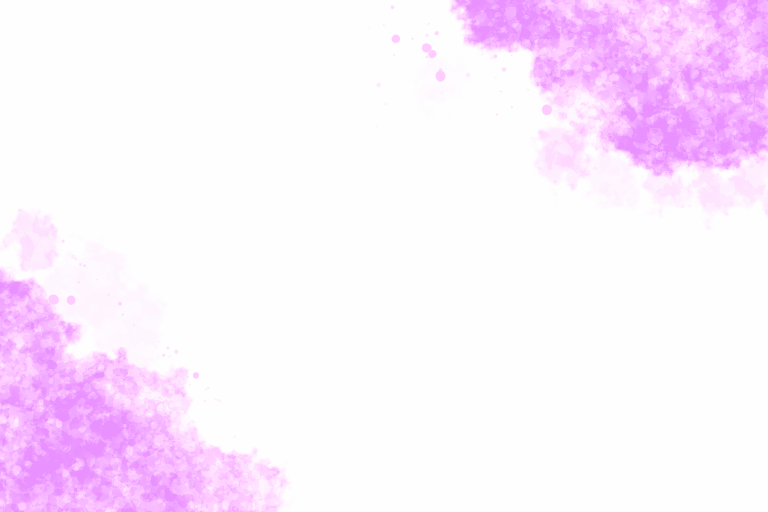
This background is drawn by a Shadertoy shader. Its source:

```glsl
// Violet watercolour washes blooming from two opposite corners of white paper.
const vec3 PAPER  = vec3(0.996);
const vec3 BLUSH  = vec3(0.995, 0.80, 1.0);
const vec3 VIOLET = vec3(0.915, 0.57, 1.0);

// Tuning, in units of the canvas height
const float BASE_TONE   = 0.65;
const float EDGE_WARP   = 0.07;
const float EDGE_SOFT   = 0.014;
const float CLOUD_GAIN  = 0.75;
const float DAB_GAIN    = 0.36;
const float PATCH_GAIN  = 0.17;
const int   SPECK_COUNT = 60;

// Outlines of the two washes
const int CORNERS = 11;
const vec2 UPPER_WASH[CORNERS] = vec2[CORNERS](
    vec2(0.88, 1.10), vec2(0.88, 0.99), vec2(0.93, 0.91), vec2(1.055, 0.885),
    vec2(1.085, 0.775), vec2(1.17, 0.73), vec2(1.25, 0.68), vec2(1.31, 0.655),
    vec2(1.40, 0.68), vec2(1.60, 0.70), vec2(1.60, 1.10));
const vec2 LOWER_WASH[CORNERS] = vec2[CORNERS](
    vec2(-0.10, -0.10), vec2(0.56, -0.10), vec2(0.55, 0.07), vec2(0.46, 0.12),
    vec2(0.375, 0.16), vec2(0.335, 0.27), vec2(0.24, 0.30), vec2(0.15, 0.315),
    vec2(0.10, 0.39), vec2(0.085, 0.46), vec2(-0.10, 0.49));

// Pale blooms outside the washes: centre, radius, strength
const int BLOOMS = 9;
const vec4 BLOOM[BLOOMS] = vec4[BLOOMS](
    vec4(1.11, 0.69, 0.06, 0.27), vec4(1.19, 0.65, 0.06, 0.09),
    vec4(1.30, 0.64, 0.05, 0.24), vec4(1.40, 0.62, 0.05, 0.19),
    vec4(1.48, 0.66, 0.06, 0.20), vec4(0.065, 0.53, 0.055, 0.26),
    vec4(0.17, 0.43, 0.085, 0.07), vec4(0.24, 0.36, 0.075, 0.07),
    vec4(0.86, 0.83, 0.05, 0.04));

// Darker and lighter pools inside the washes: centre, radius, tone shift
const int POOLS = 11;
const vec4 POOL[POOLS] = vec4[POOLS](
    vec4(1.28, 0.72, 0.09, 0.20), vec4(0.99, 0.95, 0.09, 0.20),
    vec4(1.20, 0.91, 0.08, 0.10), vec4(1.45, 0.76, 0.08, 0.20),
    vec4(1.48, 0.94, 0.08, 0.20), vec4(1.14, 0.81, 0.07, -0.32),
    vec4(0.18, 0.20, 0.09, 0.24), vec4(0.08, 0.06, 0.09, 0.22),
    vec4(0.06, 0.27, 0.05, -0.18), vec4(0.32, 0.22, 0.08, -0.30),
    vec4(0.48, 0.05, 0.11, -0.32));

// Large drops: centre, radius
const int DROPS = 8;
const vec3 DROP[DROPS] = vec3[DROPS](
    vec3(0.775, 0.923, 0.008), vec3(0.833, 0.905, 0.009), vec3(0.844, 0.893, 0.008),
    vec3(0.861, 0.851, 0.010), vec3(1.069, 0.784, 0.010), vec3(0.105, 0.414, 0.010),
    vec3(0.139, 0.413, 0.009), vec3(0.381, 0.267, 0.006));

float hash(vec2 p) { return fract(sin(dot(p, vec2(127.1, 311.7))) * 43758.5453); }

float noise(vec2 p) {
    vec2 i = floor(p), f = fract(p);
    f = f * f * (3.0 - 2.0 * f);
    return mix(mix(hash(i), hash(i + vec2(1, 0)), f.x),
               mix(hash(i + vec2(0, 1)), hash(i + vec2(1, 1)), f.x), f.y);
}
float fbm(vec2 p) {
    float sum = 0.0, gain = 0.5;
    for (int i = 0; i < 5; i++, gain *= 0.5) {
        sum += gain * noise(p);
        p = mat2(1.6, 1.2, -1.2, 1.6) * p + 7.3;
    }
    return sum;
}
// Signed distance to a closed outline, negative inside
float outline(vec2 p, vec2 v[CORNERS]) {
    float d = 1e3, side = 1.0;
    for (int i = 0, j = CORNERS - 1; i < CORNERS; j = i, i++) {
        vec2 e = v[j] - v[i], w = p - v[i];
        d = min(d, length(w - e * clamp(dot(w, e) / dot(e, e), 0.0, 1.0)));
        bvec3 c = bvec3(p.y >= v[i].y, p.y < v[j].y, e.x * w.y > e.y * w.x);
        if (all(c) || all(not(c))) side = -side;
    }
    return side * d;
}
// Overlapping round brush dabs of random size and tone
float dabs(vec2 p) {
    float sum = 0.0;
    for (int k = 0; k < 9; k++) {
        vec2 c = floor(p) + vec2(k % 3 - 1, k / 3 - 1);
        float r = mix(0.15, 0.6, hash(c + 41.0));
        float gap = length(p - c - vec2(hash(c), hash(c + 17.0))) - r;
        sum += (hash(c + 73.0) - 0.55) * smoothstep(0.06, -0.06, gap);
    }
    return sum;
}
float disc(vec2 p, vec2 centre, float r, float px) {
    return smoothstep(r + px, r - px, length(p - centre));
}

void mainImage(out vec4 fragColor, in vec2 fragCoord) {
    float px = 0.8 / iResolution.y;
    vec2 p = fragCoord / iResolution.y;

    // Ragged wash coverage
    vec2 warp = vec2(fbm(p * 14.0), fbm(p * 14.0 + 31.0)) - 0.48;
    vec2 q = p + EDGE_WARP * warp, fray = p + 0.012 * (vec2(fbm(p * 60.0), fbm(p * 60.0 + 9.0)) - 0.48);
    float ragged = 0.05 * (fbm(p * 50.0) - 0.48) + 0.012 * dabs(fray * 34.0);
    float d = min(outline(q, UPPER_WASH), outline(q, LOWER_WASH)) + ragged;
    float cover = smoothstep(EDGE_SOFT, -EDGE_SOFT, d);

    // Pigment tone: pools, clouds, crisp dabs and torn patches
    float tone = BASE_TONE + CLOUD_GAIN * (fbm(p * 13.0 + 5.0) - 0.48);
    for (int i = 0; i < POOLS; i++) {
        vec2 w = (q - POOL[i].xy) / POOL[i].z;
        tone += POOL[i].w * exp(-dot(w, w));
    }
    tone += DAB_GAIN * (0.8 * dabs(fray * 34.0) + dabs(fray * 62.0 + 9.0));
    tone += PATCH_GAIN * (smoothstep(0.46, 0.51, fbm(p * 32.0 + 3.0)) - 0.5);
    tone += PATCH_GAIN * (smoothstep(0.44, 0.53, fbm(p * 70.0 + 19.0)) - 0.5);
    float ink = cover * clamp(tone, 0.08, 1.0);

    // Pale blooms
    float mottle = 0.3 + 0.9 * fbm(p * 26.0) + 0.5 * smoothstep(0.45, 0.52, fbm(p * 38.0));
    for (int i = 0; i < BLOOMS; i++) {
        float b = length(q - BLOOM[i].xy) - BLOOM[i].z + 1.5 * ragged;
        ink = max(ink, BLOOM[i].w * mottle * smoothstep(0.01, -0.02, b));
    }
    // Drops and fine specks
    for (int i = 0; i < DROPS; i++)
        ink = max(ink, 0.5 * disc(p + 0.1 * EDGE_WARP * warp, DROP[i].xy, DROP[i].z, px));
    for (int i = 0; i < SPECK_COUNT; i++) {
        vec2 s = vec2(i, 3), h = vec2(hash(s), hash(s + 11.0));
        vec2 c = i % 2 == 0 ? vec2(0.72, 0.75) + h * vec2(0.36, 0.24)
                            : vec2(0.08 + 0.38 * h.x, 0.52 - 0.38 * h.x + 0.06 * h.y);
        float r = mix(0.0015, 0.005, pow(hash(s + 23.0), 2.0));
        ink = max(ink, mix(0.12, 0.4, hash(s + 37.0)) * disc(p, c, r, px));
    }
    vec3 colour = mix(PAPER, BLUSH, clamp(ink * 2.0, 0.0, 1.0));
    fragColor = vec4(mix(colour, VIOLET, clamp(ink * 2.0 - 1.0, 0.0, 1.0)), 1.0);
}
```
